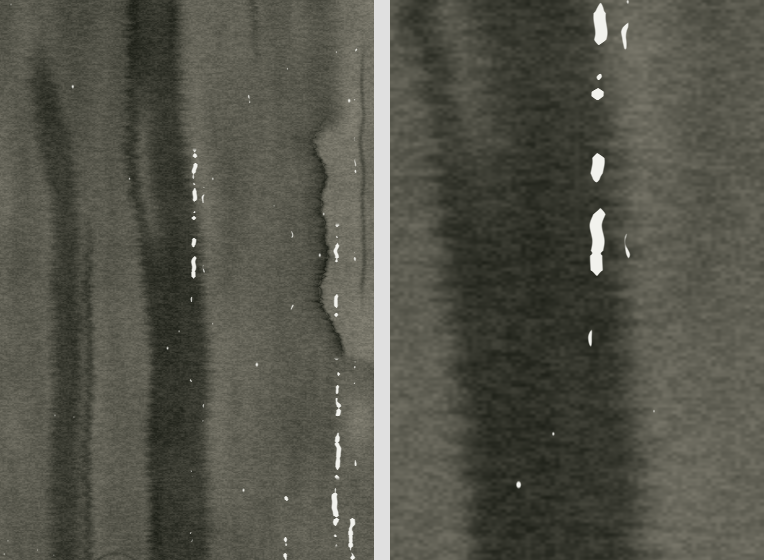
Left, the full canvas; right, a detail of the centre.
Give the GLSL for this texture, as a Shadertoy shader.

```glsl
// Grey-olive ink wash on fibrous paper: soft dark vertical bands, a pale dried
// pool with a wavy dark shore, and dry-brush gaps of bare paper. Bands are soft
// intervals whose edges bend with depth; p.x spans 0..1, p.y runs downwards.

const vec3 DARK_INK = vec3(0.10, 0.11, 0.08);
const vec3 PALE_INK = vec3(0.51, 0.50, 0.45);
const vec3 BARE_PAPER = vec3(0.95, 0.95, 0.93);

// Dry-brush columns: x, start depth, end depth, half width
const int COLUMN_COUNT = 11;
const vec4 COLUMNS[COLUMN_COUNT] = vec4[COLUMN_COUNT](
    vec4(0.520, 0.40, 0.76, 0.0068), vec4(0.545, 0.45, 1.20, 0.003),
    vec4(0.512, 0.75, 1.50, 0.0032), vec4(0.666, 0.22, 0.31, 0.004),
    vec4(0.780, 0.48, 0.90, 0.0030), vec4(0.900, 0.60, 0.85, 0.006),
    vec4(0.903, 0.96, 1.28, 0.0075), vec4(0.897, 1.30, 1.46, 0.009),
    vec4(0.765, 1.30, 1.52, 0.0058), vec4(0.940, 1.37, 1.52, 0.008),
    vec4(0.950, 0.10, 1.30, 0.0030));

float hash(vec2 cell) {
    vec3 h = fract(vec3(cell.xyx) * 0.1031);
    h += dot(h, h.yzx + 33.33);
    return fract((h.x + h.y) * h.z);
}

float noise(vec2 p) {
    vec2 i = floor(p), f = fract(p);
    f = f * f * (3.0 - 2.0 * f);
    return mix(mix(hash(i), hash(i + vec2(1, 0)), f.x),
               mix(hash(i + vec2(0, 1)), hash(i + vec2(1, 1)), f.x), f.y);
}

float fbm(vec2 p) {
    float sum = 0.0, gain = 0.5;
    for (int i = 0; i < 4; i++) {
        sum += gain * noise(p);
        p = p * 2.03 + 17.0;
        gain *= 0.5;
    }
    return sum;
}

// Soft interval between two edges
float band(float x, float left, float right, float soft) {
    return smoothstep(left - soft, left + soft, x) * (1.0 - smoothstep(right - soft, right + soft, x));
}

// Soft line around a centre
float ridge(float x, float centre, float width) {
    float d = (x - centre) / width;
    return exp(-d * d);
}

// Broken, ragged streak of bare paper
float dryStreak(vec2 p, vec4 column, float seed, float px) {
    float breaks = 0.6 * noise(vec2(seed, p.y * 45.0)) + 0.4 * noise(vec2(seed + 40.0, p.y * 120.0));
    float threshold = 0.95 - 75.0 * column.w;
    float wobble = (noise(vec2(seed + 80.0, p.y * 70.0)) - 0.5) * 0.007;
    float halfWidth = column.w * clamp((breaks - threshold) * 4.0, -1.0, 0.8);
    float inside = band(p.y, column.y, column.z, 0.006);
    float d = abs(p.x - column.x - wobble) - halfWidth;
    return inside * (1.0 - smoothstep(-px, px, d)) * smoothstep(0.0, 0.001, halfWidth);
}

// Rare stray specks, one candidate per grid cell
float specks(vec2 p, float density, float px) {
    vec2 cell = floor(p * 24.0);
    vec2 centre = 0.2 + 0.6 * vec2(hash(cell + 5.0), hash(cell + 9.0));
    vec2 offset = (fract(p * 24.0) - centre) / 24.0;
    float d = length(offset * vec2(1.0, 0.7)) - 0.003 * hash(cell + 13.0);
    return step(hash(cell), density) * (1.0 - smoothstep(-px, px, d));
}

// Long dark bands, with feathered x
float bandTone(float x, float y) {
    float tone = 0.61 - 0.10 * band(x, 0.12, 0.35, 0.05) * (1.0 - smoothstep(0.2, 0.6, y));
    float bend = 0.06 * smoothstep(0.1, 0.65, y) + 0.05 * (1.0 - smoothstep(0.0, 0.2, y));
    float right = 0.13 + 0.07 * smoothstep(0.1, 0.45, y);
    float lower = smoothstep(0.5, 0.75, y);
    tone -= 0.32 * band(x, 0.08 + bend, right, 0.022) * smoothstep(0.0, 0.25, y);
    tone -= lower * (0.15 * band(x, 0.19, 0.24, 0.015) + 0.22 * ridge(x, 0.238, 0.011));

    float seam = 0.355 + 0.053 * smoothstep(0.4, 0.95, y);
    float farEdge = 0.48 + 0.073 * smoothstep(0.1, 0.95, y);
    tone -= (0.40 - 0.07 * smoothstep(0.8, 1.4, y)) * band(x, seam, farEdge, 0.022);
    tone -= 0.17 * ridge(x, seam, 0.016);
    tone += 0.32 * ridge(x, seam + 0.033, 0.022) * band(y, 0.28, 0.64, 0.12);
    tone += 0.09 * ridge(x, farEdge + 0.04, 0.03);
    tone -= 0.22 * ridge(x, 0.68 + 0.05 * y, 0.012) * (1.0 - smoothstep(0.05, 0.22, y));
    return tone;
}

// Pale pool at the right with its dark shoreline
float poolTone(vec2 p, float feather) {
    float wave = (noise(vec2(3.0, p.y * 13.0)) - 0.5) * 0.04 + (noise(vec2(7.0, p.y * 50.0)) - 0.5) * 0.010;
    float shore = 0.853 + 0.055 * smoothstep(0.80, 0.95, p.y) + wave;
    float sharp = smoothstep(0.28, 0.42, p.y);
    float above = 1.0 - smoothstep(0.93, 0.965, p.y - 0.2 * (p.x - 0.9));
    float d = p.x - shore;
    float tone = 0.27 * above * smoothstep(0.0, mix(0.09, 0.012, sharp), d);
    float stain = exp(-abs(d + feather) / (d < 0.0 ? 0.018 : 0.005));
    tone -= above * (0.42 * sharp * stain + 0.13 * ridge(d, -0.02, 0.06) * band(p.y, 0.15, 0.7, 0.15));
    tone -= 0.28 * ridge(p.x, 0.968 + wave * 0.3, 0.006) * band(p.y, 0.15, 0.8, 0.08);
    vec2 smudge = (p - vec2(0.96, 1.13)) / vec2(0.05, 0.09);
    return tone + 0.3 * exp(-dot(smudge, smudge));
}

void mainImage(out vec4 fragColor, in vec2 fragCoord) {
    float px = 1.0 / iResolution.x;
    vec2 p = vec2(fragCoord.x, iResolution.y - fragCoord.y) * px;

    // Wash, feathered sideways along the paper fibres
    float feather = (noise(vec2(p.x * 14.0, p.y * 150.0)) - 0.5) * 0.018;
    float sway = (noise(vec2(2.0, p.y * 5.0)) - 0.5) * 0.014;
    float tone = bandTone(p.x + feather + sway, p.y) + poolTone(p, feather);
    tone += 0.34 * (fbm(p * vec2(15.0, 1.8)) - 0.47) + 0.20 * (fbm(p * 7.0 + 30.0) - 0.47);
    tone -= 0.2 * ridge(length((p - vec2(0.31, 1.53)) * vec2(0.8, 1.0)), 0.05, 0.004);

    // Paper grain: horizontal fibres and fine tooth
    tone += 0.15 * (noise(p * vec2(70.0, 210.0)) - 0.5) + 0.20 * (noise(p * vec2(230.0, 330.0)) - 0.5);
    vec3 color = mix(DARK_INK, PALE_INK, clamp(tone, 0.04, 1.2));

    // Bare paper
    float bare = specks(p, 0.022, px);
    for (int i = 0; i < COLUMN_COUNT; i++)
        bare = max(bare, dryStreak(p, COLUMNS[i], float(i), px));
    fragColor = vec4(mix(color, BARE_PAPER, bare), 1.0);
}
```
